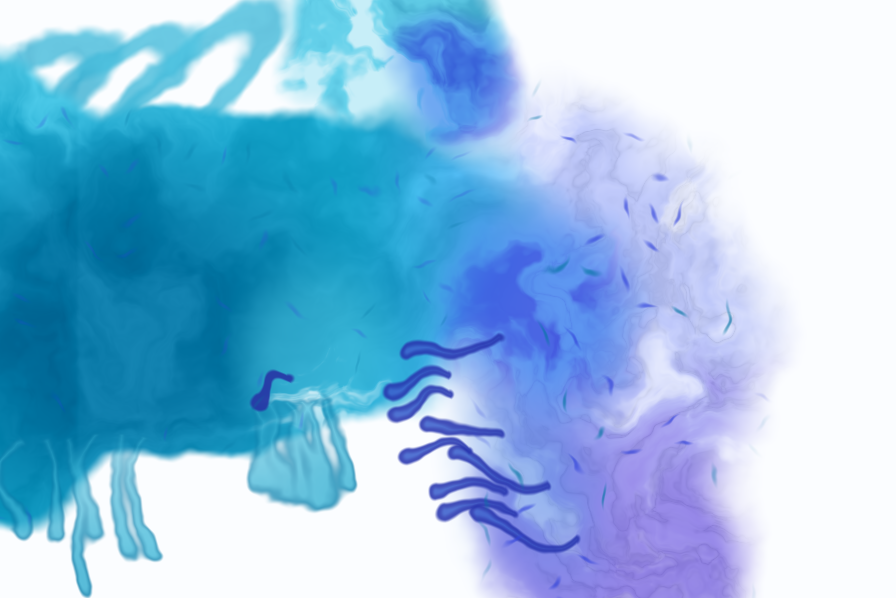
Write a Shadertoy shader that draws this background.

```glsl
// Ink clouds spreading through clear water: a dense teal body, a blue core and
// a pale violet plume. Soft ellipses are warped by fractal noise, then layered
// with bent strands for drips and tendrils, and hashed specks.
#define WHITE vec3(0.985, 0.992, 1.0)
#define DEEP_TEAL vec3(0.02, 0.46, 0.64)
#define CYAN vec3(0.33, 0.80, 0.91)
#define AZURE vec3(0.32, 0.57, 0.94)
#define ROYAL vec3(0.20, 0.27, 0.86)
#define LILAC vec3(0.74, 0.78, 0.985)
#define VIOLET vec3(0.57, 0.51, 0.91)
#define WARP 0.085
#define SPECK_GRID 19.0

float hash(vec2 p) {
    return fract(sin(dot(p, vec2(127.1, 311.7))) * 43758.55);
}

float noise(vec2 p) {
    vec2 i = floor(p), f = fract(p);
    f = f * f * (3.0 - 2.0 * f);
    return mix(mix(hash(i), hash(i + vec2(1, 0)), f.x),
               mix(hash(i + vec2(0, 1)), hash(i + vec2(1, 1)), f.x), f.y);
}

float fbm(vec2 p) {
    float sum = 0.0, amp = 0.5;
    for (int i = 0; i < 5; i++) {
        sum += amp * noise(p);
        p = mat2(1.6, 1.2, -1.2, 1.6) * p + 7.3;
        amp *= 0.5;
    }
    return sum;
}

// Approximate signed distance to an ellipse
float blob(vec2 p, vec2 centre, vec2 radius) {
    return (length((p - centre) / radius) - 1.0) * min(radius.x, radius.y);
}

float softMin(float a, float b, float k) {
    float h = max(k - abs(a - b), 0.0) / k;
    return min(a, b) - h * h * k * 0.25;
}

float cover(float d, float width) {
    return smoothstep(width, -width, d);
}

// Bent strand that swells toward its far end
float strand(vec2 p, vec2 a, vec2 b, float bend, float width) {
    vec2 axis = b - a;
    float h = clamp(dot(p - a, axis) / dot(axis, axis), 0.0, 1.0);
    vec2 side = vec2(-axis.y, axis.x) * bend * sin(h * 4.7);
    return length(p - a - axis * h - side) - width * mix(0.55, 1.2, h * h);
}

// Row of hanging strands between two horizontal positions
float drips(vec2 p, vec2 range, float top, float reach, float seed) {
    float d = 1.0;
    for (int i = 0; i < 6; i++) {
        float k = float(i), r = hash(vec2(k, seed));
        vec2 a = vec2(mix(range.x, range.y, (k + 0.5) / 6.0), top);
        vec2 b = a + vec2((r - 0.5) * 0.07, -reach * (0.45 + 0.55 * fract(r * 7.0)));
        d = softMin(d, strand(p, a, b, (r - 0.5) * 0.3, 0.014), 0.02);
    }
    return d;
}

void mainImage(out vec4 fragColor, in vec2 fragCoord) {
    vec2 p = fragCoord / iResolution.y;
    float px = 1.5 / iResolution.y;
    vec2 swirl = vec2(fbm(p * 5.0), fbm(p * 5.0 + 31.0)) - 0.48;
    vec2 q = p + WARP * 1.5 * swirl;
    float cloud = fbm(q * 7.0 + swirl * 3.0);
    float wisps = pow(1.0 - abs(2.0 * fbm(q * 6.0 + swirl * 5.0 + 11.0) - 0.95), 9.0);
    vec3 col = WHITE;

    // Violet plume
    float plume = softMin(blob(q, vec2(1.06, 0.43), vec2(0.22, 0.31)),
                          blob(q, vec2(1.02, 0.12), vec2(0.21, 0.23)), 0.1);
    plume = softMin(plume, blob(q, vec2(0.92, 0.70), vec2(0.11, 0.15)), 0.08);
    float plumeMask = cover(plume, 0.05);
    vec3 plumeCol = mix(VIOLET, LILAC, smoothstep(0.02, 0.48, p.y + (cloud - 0.5) * 0.4));
    plumeCol = mix(plumeCol, WHITE, 0.6 * smoothstep(0.45, 0.75, cloud));
    col = mix(col, plumeCol - 0.08 * wisps, plumeMask * 0.95);
    col = mix(col, AZURE * 0.95, 0.5 * cover(blob(q, vec2(0.90, 0.22), vec2(0.10, 0.17)), 0.09));

    // Rising column with a violet flank
    float column = cover(blob(q, vec2(0.64, 0.95), vec2(0.17, 0.17)), 0.025);
    vec3 columnCol = mix(CYAN, DEEP_TEAL, 0.5 * smoothstep(0.4, 0.65, cloud));
    columnCol = mix(columnCol, WHITE, 0.65 * smoothstep(0.42, 0.3, cloud));
    col = mix(col, columnCol, column * 0.9);
    float flank = cover(blob(q, vec2(0.74, 0.88), vec2(0.09, 0.10)), 0.04);
    col = mix(col, mix(AZURE, ROYAL, smoothstep(0.4, 0.65, cloud)), flank * 0.75);

    // Curled loops above the body
    for (int i = 0; i < 3; i++) {
        float k = float(i);
        vec2 c = q - vec2(0.33 - 0.13 * k, 0.88 - 0.015 * k);
        c = mat2(0.77, -0.64, 0.64, 0.77) * c;
        float ring = abs(blob(c, vec2(0), vec2(0.12, 0.055))) - 0.016;
        col = mix(col, mix(CYAN, DEEP_TEAL, 0.5 * cloud), cover(ring, 0.008) * 0.8);
    }

    // Teal body, sharp on the left and diffuse toward the blue core
    float body = softMin(blob(q, vec2(0.0, 0.51), vec2(0.27, 0.39)),
                         blob(q, vec2(0.35, 0.53), vec2(0.32, 0.31)), 0.08);
    body = softMin(body, blob(q, vec2(0.62, 0.56), vec2(0.26, 0.25)), 0.08);
    float bodyMask = cover(body, mix(0.012, 0.07, smoothstep(0.55, 0.85, p.x)));
    float depth = cover(blob(q, vec2(0.20, 0.46), vec2(0.34, 0.28)), 0.17);
    vec3 bodyCol = mix(vec3(0.13, 0.69, 0.84), DEEP_TEAL, depth);
    bodyCol = mix(bodyCol, CYAN, 0.75 * smoothstep(0.74, 0.90, p.y + (cloud - 0.5) * 0.2));
    bodyCol = mix(bodyCol, vec3(0.28, 0.66, 0.90), smoothstep(0.55, 0.85, p.x));
    bodyCol += (cloud - 0.48) * 0.22 - 0.025 * smoothstep(0.135, 0.125, p.x);
    float lace = cover(blob(p, vec2(0.53, 0.41), vec2(0.12, 0.13)), 0.06);
    bodyCol = mix(bodyCol, CYAN, lace * 0.5);
    bodyCol = mix(bodyCol, WHITE, lace * 0.8 * smoothstep(0.5, 0.64, cloud));
    col = mix(col, bodyCol, bodyMask);

    // Blue core
    float core = cover(blob(q, vec2(0.91, 0.48), vec2(0.14, 0.15)), 0.07);
    vec3 coreCol = mix(AZURE, ROYAL, 0.75 * smoothstep(0.42, 0.62, cloud) + 0.2 * wisps);
    col = mix(col, coreCol, core * 0.88);

    // Teal drips with pale centres
    float drip = min(drips(q, vec2(0.0, 0.27), 0.27, 0.25, 3.0),
                     drips(q, vec2(0.43, 0.57), 0.33, 0.21, 8.0));
    vec3 dripCol = mix(DEEP_TEAL, CYAN, smoothstep(0.0, -0.012, drip) * 0.6 + cloud * 0.3);
    col = mix(col, dripCol, cover(drip, px + 0.002) * 0.85 * (1.0 - 0.6 * depth));

    // Royal tendrils reaching left from beneath the core
    for (int i = 0; i < 9; i++) {
        float k = float(i), r = hash(vec2(k, 5.0));
        vec2 tip = mix(vec2(0.63, 0.39), vec2(0.74, 0.10), k / 8.0) + vec2(0.07 * r, 0.0);
        vec2 root = tip + vec2(0.10 + 0.06 * r, 0.07 * (fract(r * 9.0) - 0.35));
        float d = strand(p + swirl * 0.06, root, tip, 0.35 * (r - 0.5), 0.012);
        vec3 ink = mix(ROYAL * 0.8, AZURE, 0.45 * smoothstep(-0.004, -0.013, d));
        col = mix(col, ink, cover(d, px + 0.001) * 0.88);
    }
    float hook = strand(p + swirl * 0.05, vec2(0.49, 0.375), vec2(0.435, 0.35), -0.3, 0.014);
    col = mix(col, ROYAL * 0.75, cover(hook, px + 0.001) * 0.9);

    // Scattered specks
    vec2 cell = floor(q * SPECK_GRID);
    float pick = hash(cell + 2.0), turn = pick * 40.0;
    vec2 s = fract(q * SPECK_GRID) - 0.35 - 0.3 * vec2(hash(cell), hash(cell + 9.0));
    s = mat2(cos(turn), sin(turn), -sin(turn), cos(turn)) * s;
    float speck = blob(s, vec2(0), vec2(0.25, 0.06)) / SPECK_GRID;
    float speckMask = cover(speck, px) * step(0.72, pick) * max(plumeMask, bodyMask * 0.4);
    col = mix(col, mix(ROYAL, DEEP_TEAL, step(0.88, pick)), speckMask * 0.65);

    fragColor = vec4(clamp(col, 0.0, 1.0), 1.0);
}
```
